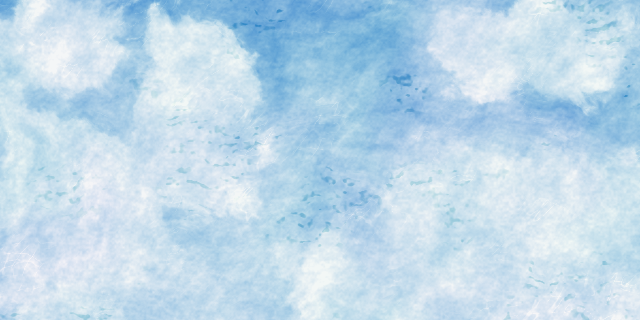
Write a Shadertoy shader that draws this texture.

```glsl
float hash(vec2 p) {
    vec3 q = fract(p.xyx * 0.1031);
    q += dot(q, q.yzx + 33.33);
    return fract((q.x + q.y) * q.z);
}

float noise(vec2 p) {
    vec2 i = floor(p), f = fract(p);
    f = f * f * (3.0 - 2.0 * f);
    return mix(mix(hash(i), hash(i + vec2(1, 0)), f.x),
               mix(hash(i + vec2(0, 1)), hash(i + vec2(1, 1)), f.x), f.y);
}

float fbm(vec2 p) {
    float sum = 0.0, amp = 0.5;
    for (int i = 0; i < 6; i++) {
        sum += amp * noise(p);
        p = mat2(1.6, 1.2, -1.2, 1.6) * p + 17.3;
        amp *= 0.55;
    }
    return sum * 0.92;
}

// Positive inside an ellipse, one at its centre
float mound(vec2 p, vec2 centre, vec2 radius) {
    return 1.0 - length((p - centre) / radius);
}

// Thin raised paint lines along the contours of stretched noise
float scratches(vec2 p) {
    return smoothstep(0.86, 1.0, 1.0 - abs(2.0 * noise(p) - 1.0));
}

void mainImage(out vec4 fragColor, in vec2 fragCoord) {
    vec2 p = fragCoord / iResolution.y;
    p.x *= 2.0 * iResolution.y / iResolution.x;
    vec2 warp = vec2(fbm(p * 4.0 + 3.0), fbm(p * 4.0 + 41.0)) - 0.5;
    vec2 q = p + 0.16 * warp;

    // Cloud banks: centre and radius of each
    vec4 banks[7] = vec4[7](
        vec4(0.24, 0.30, 0.42, 0.52), vec4(0.58, 0.62, 0.24, 0.36),
        vec4(0.22, 0.84, 0.26, 0.20), vec4(1.18, 0.12, 0.34, 0.26),
        vec4(1.66, 0.30, 0.46, 0.30), vec4(1.72, 0.06, 0.50, 0.25),
        vec4(1.68, 0.87, 0.28, 0.22));
    float body = -1.0;
    for (int i = 0; i < 7; i++) body = max(body, mound(q, banks[i].xy, banks[i].zw));
    body -= 0.35 * smoothstep(0.0, 0.7, mound(q, vec2(0.28, 0.66), vec2(0.26, 0.13)));
    float billow = fbm(p * 7.0 + warp * 1.2 + 9.0) - 0.5;
    float tatter = fbm(p * 19.0 + warp * 2.0 + 80.0) - 0.5;
    float edge = body + billow * 1.5 + tatter * 0.7;
    float cover = 0.5 * smoothstep(-0.04, 0.22, edge) + 0.5 * smoothstep(-0.5, 0.6, edge);

    // Brushwork: level, slanted and upright strokes
    vec2 slant = mat2(0.8, 0.6, -0.6, 0.8) * p + 0.08 * warp;
    float level = fbm(q * vec2(8, 34)) - 0.5;
    float slanted = fbm(slant * vec2(48, 11) + 5.0) - 0.5;
    float upright = fbm(q * vec2(24, 4) + 60.0) - 0.5;
    float mottle = fbm(p * 24.0 + 90.0) - 0.5;

    // Tone of sky and cloud, from 0 deep blue to 1 white
    float sky = mix(0.70, 0.52, smoothstep(0.3, 1.0, p.y));
    sky -= 0.26 * smoothstep(0.0, 0.8, mound(q, vec2(0.85, 0.95), vec2(0.60, 0.36)));
    sky -= 0.22 * smoothstep(0.0, 0.8, mound(q, vec2(1.85, 0.66), vec2(0.28, 0.12)));
    sky -= 0.50 * smoothstep(0.0, 0.8, mound(q, vec2(0.42, 1.0), vec2(0.16, 0.09)));
    sky -= 0.50 * smoothstep(0.0, 0.8, mound(q, vec2(0.0, 0.98), vec2(0.10, 0.10)));
    sky += 0.6 * (fbm(p * 5.0 + warp + 23.0) - 0.5) + 0.4 * level + 0.3 * slanted;
    float cloud = 0.93 + 0.6 * (fbm(q * 7.0 + 31.0) - 0.5) + 0.22 * slanted + 0.15 * level;
    cloud += 0.4 * upright * smoothstep(0.9, 0.2, p.x) + 0.5 * billow * smoothstep(0.6, 0.0, body);
    float tone = mix(sky, cloud, cover) + 0.28 * mottle;

    // Small broken dark dabs, short pale scratches and canvas grain
    float ragged = noise(q * vec2(30, 85) + 2.0) + 0.5 * (noise(p * 90.0 + 6.0) - 0.5);
    float dabs = smoothstep(0.70, 1.0, ragged) * smoothstep(0.58, 0.8, noise(p * 7.0 + 12.0));
    float lines = scratches(q * vec2(9, 60)) + scratches(slant * vec2(56, 10) + 8.0);
    lines *= smoothstep(0.5, 0.85, noise(p * 9.0 + 50.0)) * smoothstep(0.3, 0.7, noise(p * 40.0));
    tone += 0.14 * lines - dabs * mix(0.38, 0.25, cover);
    tone += 0.11 * (noise(p * 150.0) - 0.5) + 0.11 * (noise(p * vec2(60, 110)) - 0.5);
    tone = clamp(tone, -0.3, 1.18);

    vec3 color = mix(vec3(0.34, 0.60, 0.83), vec3(0.86, 0.91, 0.945), tone);
    color.g += 0.05 * max(tone * (1.0 - tone), 0.0);

    // Lavender and turquoise glazes
    float glaze = noise(p * 3.5 + warp * 2.0 + 70.0) - 0.5;
    color += glaze * vec3(0.025, -0.018, 0.012) + dabs * vec3(-0.03, 0.0, -0.03);
    fragColor = vec4(clamp(color, 0.0, 1.0), 1.0);
}
```
